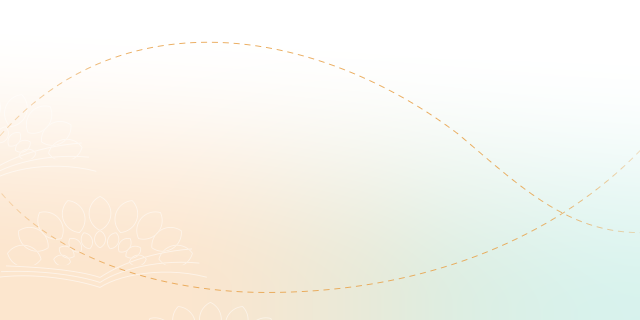
This background is drawn by a Shadertoy shader. Its source:

```glsl
const vec3 WHITE = vec3(1.0);
const vec3 PEACH = vec3(0.988, 0.900, 0.808);
const vec3 SAGE = vec3(0.875, 0.925, 0.870);
const vec3 MINT = vec3(0.845, 0.950, 0.928);
const vec3 AMBER = vec3(0.910, 0.640, 0.300);

float stroke(float dist, float halfWidth, float pixel) {
    return clamp(0.5 + (halfWidth - dist) / pixel, 0.0, 1.0);
}

vec2 bezier(vec2 a, vec2 b, vec2 c, vec2 d, float t) {
    float s = 1.0 - t;
    return s * s * s * a + 3.0 * s * t * (s * b + t * c) + t * t * t * d;
}

// Nearest point on a curve: x is distance, y is arc length; len adds up along a path
void trace(vec2 p, vec2 a, vec2 b, vec2 c, vec2 d, int steps,
           inout float len, inout vec2 nearest) {
    vec2 from = a;
    for (int i = 1; i <= steps; i++) {
        vec2 to = bezier(a, b, c, d, float(i) / float(steps));
        vec2 edge = to - from;
        float edgeLen = length(edge);
        float h = clamp(dot(p - from, edge) / dot(edge, edge), 0.0, 1.0);
        float dist = length(p - from - h * edge);
        if (dist < nearest.x) nearest = vec2(dist, len + h * edgeLen);
        len += edgeLen;
        from = to;
    }
}

float dashes(vec2 nearest, float period, float dashLen, float pixel) {
    float along = abs(mod(nearest.y, period) - 0.5 * period);
    return stroke(nearest.x, 0.0015, pixel) * stroke(along, 0.5 * dashLen, pixel);
}

// Lens outline with pointed ends along y
float petalOutline(vec2 p, float halfLen, float halfWidth) {
    float radius = (halfLen * halfLen + halfWidth * halfWidth) / (2.0 * halfWidth);
    return abs(length(vec2(abs(p.x) + radius - halfWidth, p.y)) - radius);
}

float petalFan(vec2 p, float size) {
    float dist = 1e3;
    for (int k = -4; k <= 4; k++) {
        float angle = 0.35 * float(k);
        float s = sin(angle), c = cos(angle);
        vec2 q = p - size * vec2(0.240 * s, 0.161 * c);
        q = vec2(c * q.x - s * q.y, s * q.x + c * q.y);
        dist = min(dist, petalOutline(q, 0.053 * size, 0.034 * size));
    }
    return dist;
}

// Open pages fanning out from a spine
float pages(vec2 p) {
    vec2 nearest = vec2(1e3, 0.0);
    float len = 0.0;
    for (int j = 0; j < 3; j++) {
        float n = float(j);
        vec2 spine = vec2(0.0, -0.039 - 0.0156 * n);
        vec2 rightTip = vec2(0.286 + 0.023 * n, 0.050 - 0.044 * n);
        vec2 leftTip = vec2(-0.292 - 0.016 * n, -0.003 - 0.018 * n);
        float bend = 0.022 * n - 0.010;
        trace(p, spine, spine + vec2(0.06, 0.04), rightTip + vec2(-0.13, bend),
              rightTip, 14, len, nearest);
        trace(p, spine, spine + vec2(-0.06, 0.02), leftTip + vec2(0.13, 0.5 * bend),
              leftTip, 14, len, nearest);
    }
    return nearest.x;
}

float lotus(vec2 p, float pixel) {
    float fan = min(petalFan(p, 1.0), petalFan(p, 0.5));
    float petals = stroke(fan, 0.0012, pixel) * smoothstep(-pixel, pixel, p.y);
    return max(petals, stroke(pages(p), 0.0014, pixel));
}

vec3 backdrop(vec2 p) {
    vec3 tint = mix(PEACH, SAGE, smoothstep(0.45, 1.55, p.x));
    tint = mix(tint, MINT, smoothstep(1.1, 2.0, p.x));
    float fadeTop = mix(0.94, 0.85, 0.5 * p.x);
    float fadeBase = mix(0.16, 0.0, 0.5 * p.x);
    return mix(WHITE, tint, 1.0 - smoothstep(fadeBase, fadeTop, p.y));
}

void mainImage(out vec4 fragColor, in vec2 fragCoord) {
    float pixel = 1.0 / iResolution.y;
    vec2 p = fragCoord * pixel;
    vec3 color = backdrop(p);

    // Diagonal row of line-drawn flowers
    for (int i = -1; i <= 1; i++) {
        vec2 center = vec2(0.3125, 0.172) + float(i) * vec2(0.345, -0.331);
        color = mix(color, WHITE, 0.55 * lotus(p - center, pixel));
    }

    // Two crossing dashed paths
    vec2 crest = vec2(0.651, 0.868), slope = vec2(1.432, 0.581);
    vec2 upper = vec2(1e3, 0.0), lower = upper;
    float len = 0.0;
    trace(p, vec2(-0.005, 0.570), vec2(0.182, 0.786), vec2(0.417, 0.868), crest, 28, len, upper);
    trace(p, crest, vec2(0.938, 0.868), vec2(1.224, 0.740), slope, 28, len, upper);
    trace(p, slope, vec2(1.620, 0.422), vec2(1.771, 0.273), vec2(2.0, 0.273), 28, len, upper);
    len = 0.0;
    vec2 trough = vec2(0.833, 0.086);
    trace(p, vec2(0.0, 0.401), vec2(0.169, 0.198), vec2(0.495, 0.086), trough, 28, len, lower);
    trace(p, trough, vec2(1.302, 0.086), vec2(1.719, 0.240), vec2(2.0, 0.529), 36, len, lower);
    float line = max(dashes(upper, 0.034, 0.019, pixel), dashes(lower, 0.034, 0.019, pixel));
    float endFade = smoothstep(-0.35, 0.5, p.x) * (1.0 - smoothstep(1.6, 2.3, p.x));
    color = mix(color, AMBER, 0.9 * line * endFade);

    fragColor = vec4(color, 1.0);
}
```
